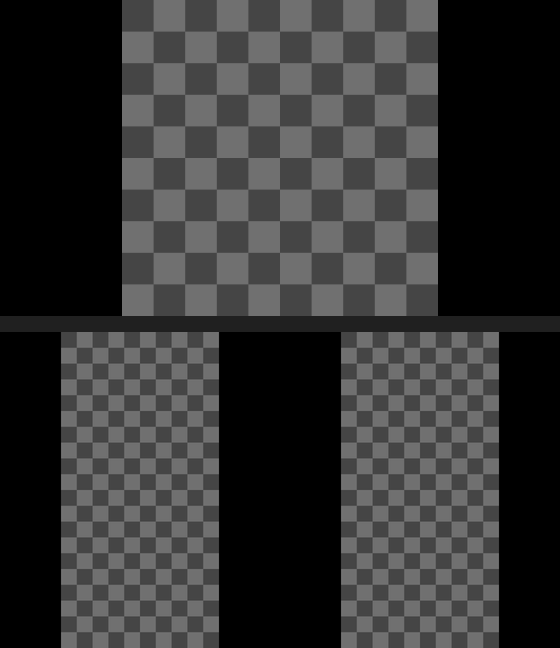
Top, the tile; bottom, the same tile 2 across and 2 down.
Give the GLSL for this pattern, as a WebGL 2 fragment shader.

```glsl
#version 300 es
precision highp float;
// Draws a centred square checkerboard of two greys between plain black side bands.

uniform vec2 u_resolution;
out vec4 fragColor;

const float CELLS = 10.0;      // cells across and down; even, so rows wrap
const float BOARD_SIDE = 1.0;  // board side, in canvas heights
const vec3 BAND_COLOR = vec3(0.0);
const vec3 DARK_CELL = vec3(0.27);
const vec3 LIGHT_CELL = vec3(0.44);

// Signed distance to the nearest cell edge: positive in even cells, negative in odd.
vec2 cellEdgeDistance(vec2 p) {
    return 0.5 - 2.0 * abs(fract(0.5 * p + 0.25) - 0.5);
}

// Smoothed checker: 1 where the cell indices have an even sum, 0 where odd.
float checker(vec2 p, float pixel) {
    vec2 parity = clamp(2.0 * cellEdgeDistance(p) / pixel, -1.0, 1.0);
    return 0.5 + 0.5 * parity.x * parity.y;
}

void main() {
    // Canvas heights, with x measured from the centre and y from the bottom
    float pixel = 1.0 / u_resolution.y;
    vec2 pos = vec2(gl_FragCoord.x - 0.5 * u_resolution.x, gl_FragCoord.y) * pixel;

    // Cells, counted from the lower left corner of the board
    float cellsPerUnit = CELLS / BOARD_SIDE;
    vec2 cell = (pos + vec2(0.5 * BOARD_SIDE, 0.0)) * cellsPerUnit;
    vec3 board = mix(DARK_CELL, LIGHT_CELL, checker(cell, pixel * cellsPerUnit));

    // Side bands
    float inside = clamp(0.5 + (0.5 * BOARD_SIDE - abs(pos.x)) / pixel, 0.0, 1.0);
    fragColor = vec4(mix(BAND_COLOR, board, inside), 1.0);
}
```
